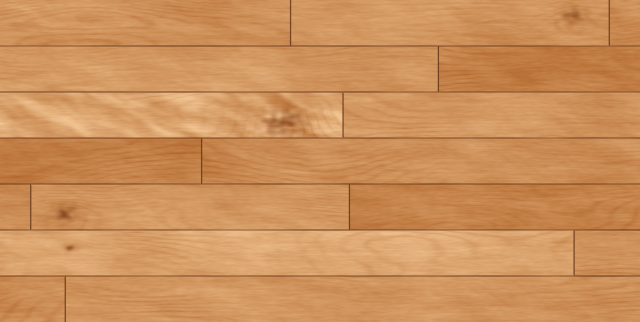
This texture is drawn by a WebGL 1 fragment shader. Its source:

```glsl
precision highp float;
// Warm cherry plank floor: seven rows of staggered boards with grain, flame figure and knots.
uniform vec2 u_resolution;

const float ROWS = 7.0;
const float FLOOR_WIDTH = 13.9; // measured in plank heights
const vec3 DARK_WOOD = vec3(0.70, 0.41, 0.18);
const vec3 PALE_WOOD = vec3(0.92, 0.73, 0.53);
const vec3 KNOT_COLOR = vec3(0.50, 0.25, 0.10);
const vec3 SEAM_COLOR = vec3(0.38, 0.20, 0.09);

vec2 hash2(vec2 p) {
  vec2 h = vec2(dot(p, vec2(127.1, 311.7)), dot(p, vec2(269.5, 183.3)));
  return fract(sin(h) * 43758.5);
}

float gradientNoise(vec2 p) {
  vec2 i = floor(p), f = fract(p);
  vec2 u = f * f * f * (f * (f * 6.0 - 15.0) + 10.0);
  vec2 e = vec2(0.0, 1.0);
  float a = dot(hash2(i) * 2.0 - 1.0, f);
  float b = dot(hash2(i + e.yx) * 2.0 - 1.0, f - e.yx);
  float c = dot(hash2(i + e.xy) * 2.0 - 1.0, f - e.xy);
  float d = dot(hash2(i + e.yy) * 2.0 - 1.0, f - e.yy);
  return mix(mix(a, b, u.x), mix(c, d, u.x), u.y);
}

// Per row, from the top: joint positions, board tones, knot (x, y in row, radius)
void rowPlan(float row, out vec2 joints, out vec3 tones, out vec3 knot) {
  joints = vec2(0.454, 0.952); tones = vec3(0.47, 0.56, 0.40); knot = vec3(12.45, 0.33, 0.22);
  if (row > 0.5) { joints = vec2(0.685, 2.0); tones = vec3(0.53, 0.29, 0.29); knot = vec3(2.4, 0.2, 0.0); }
  if (row > 1.5) { joints = vec2(0.536, 2.0); tones = vec3(0.70, 0.56, 0.56); knot = vec3(6.14, 0.66, 0.42); }
  if (row > 2.5) { joints = vec2(0.315, 2.0); tones = vec3(0.29, 0.44, 0.44); knot = vec3(9.0, 0.5, 0.0); }
  if (row > 3.5) { joints = vec2(0.048, 0.546); tones = vec3(0.42, 0.53, 0.30); knot = vec3(1.41, 0.65, 0.24); }
  if (row > 4.5) { joints = vec2(0.897, 2.0); tones = vec3(0.74, 0.44, 0.44); knot = vec3(1.53, 0.4, 0.1); }
  if (row > 5.5) { joints = vec2(0.102, 2.0); tones = vec3(0.38, 0.52, 0.52); knot = vec3(4.0, 0.5, 0.0); }
}

// Growth rings: contours of a stretched height field, lifted around knots
float growthRings(vec2 p, vec2 seed, float lift) {
  float height = p.y * 0.9 + 1.5 * gradientNoise(p * vec2(0.22, 0.9) + seed) + lift;
  height += 0.05 * gradientNoise(p * vec2(2.0, 5.0) + seed);
  float wave = 0.5 + 0.5 * sin(height * 42.0);
  float patchiness = smoothstep(-0.25, 0.35, gradientNoise(p * vec2(0.35, 0.8) + seed.yx));
  return wave * wave * wave * patchiness;
}

// Broad shading, soft bands, fibres and short pores along the board
float grainTone(vec2 p, vec2 seed) {
  return 0.30 * gradientNoise(p * vec2(0.35, 0.8) + seed)
       + 0.17 * gradientNoise(p * vec2(0.7, 4.0) + seed.yx)
       + 0.17 * gradientNoise(p * vec2(1.2, 15.0) + seed)
       + 0.14 * gradientNoise(p * vec2(5.0, 26.0) + seed.yx);
}

// Slanted shimmering streaks
float flameFigure(vec2 p, vec2 seed) {
  vec2 slanted = vec2(p.x + 0.5 * p.y, p.y - 0.45 * p.x);
  slanted.y += 0.35 * gradientNoise(p * 0.9 + seed);
  return gradientNoise(slanted * vec2(0.7, 2.8) + seed)
       + 0.4 * gradientNoise(slanted * vec2(1.5, 6.0) + seed.yx);
}

float lineCoverage(float dist, float halfWidth, float pixel) {
  return clamp((halfWidth - dist) / pixel + 0.5, 0.0, 1.0);
}

void main() {
  vec2 uv = gl_FragCoord.xy / u_resolution;
  vec2 p = vec2(uv.x * FLOOR_WIDTH, (1.0 - uv.y) * ROWS);
  vec2 pixel = vec2(FLOOR_WIDTH, ROWS) / u_resolution;
  float row = floor(p.y);
  vec2 board = vec2(p.x, p.y - row);

  // Board under this point
  vec2 joints;
  vec3 tones, knot;
  rowPlan(row, joints, tones, knot);
  float piece = step(joints.x, uv.x) + step(joints.y, uv.x);
  float tone = piece < 0.5 ? tones.x : (piece < 1.5 ? tones.y : tones.z);
  vec2 seed = 60.0 * hash2(vec2(row + 3.0, piece + 5.0));
  float figure = (row == 2.0 && piece < 0.5) ? 0.75 : 0.15;

  // Knot falloff with a ragged outline
  vec2 toKnot = (board - knot.xy) * vec2(0.65, 1.0);
  toKnot += 0.12 * knot.z * gradientNoise(board * 6.0 + seed);
  float knotDist = length(toKnot) / max(knot.z, 0.001);
  float halo = exp(-0.5 * knotDist * knotDist);
  float core = exp(-3.0 * knotDist * knotDist);
  float burl = 0.55 + 0.9 * gradientNoise(board * vec2(5.0, 8.0) + seed);

  // Wood colour
  tone += grainTone(board, seed) + figure * flameFigure(board, seed);
  tone -= 0.15 * growthRings(board, seed, halo * knot.z * 1.6) - 0.02;
  tone -= 0.40 * halo * burl;
  vec3 color = mix(DARK_WOOD, PALE_WOOD, clamp(tone, -0.15, 1.1));
  color = mix(color, KNOT_COLOR, clamp(core * burl, 0.0, 0.8));

  // Seams between rows and joints between boards
  float inside = step(0.5, p.y) * step(p.y, ROWS - 0.5);
  float rowSeam = inside * lineCoverage(min(board.y, 1.0 - board.y), 0.013, pixel.y);
  rowSeam *= 0.65 + 0.4 * gradientNoise(vec2(p.x * 0.8, floor(p.y + 0.5) * 7.3));
  vec2 jointDist = abs(uv.x - joints) * FLOOR_WIDTH;
  float joint = lineCoverage(min(jointDist.x, jointDist.y), 0.014, pixel.x);
  color = mix(color, SEAM_COLOR, max(rowSeam, 0.8 * joint));

  gl_FragColor = vec4(color, 1.0);
}
```
